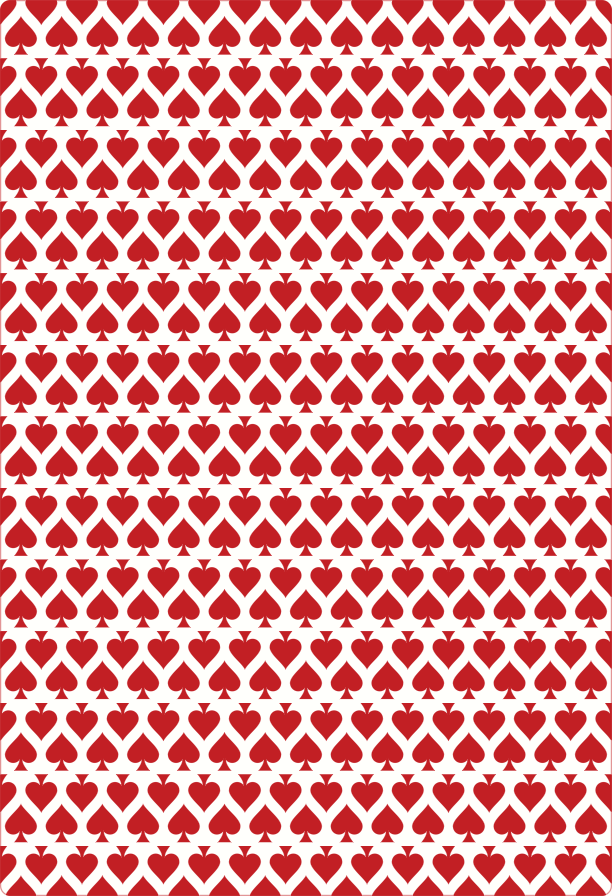
A Shadertoy shader for this pattern:

```glsl
// Red spades on a white card, rows alternating upright and inverted, interlocked by half a step.

const float COLUMNS = 15.03;

// Spade standing on y = 0, tip at y = 0.94; x is the distance from its axis.
float spade(vec2 p) {
    p.x = abs(p.x);

    // round lower lobes
    float lobes = length(p - vec2(0.19, 0.39)) - 0.2;

    // shoulders: ogee from the tip down to the widest point
    float t = clamp((0.94 - p.y) / 0.55, 0.0, 1.0);
    float halfWidth = 0.39 * t * (0.8 + t * (1.4 - 1.2 * t));
    float shoulders = max((p.x - halfWidth) * 0.75, max(0.39 - p.y, p.y - 0.94));

    // stem flaring to a flat foot
    float flare = pow(clamp(1.0 - p.y / 0.23, 0.0, 1.0), 1.5);
    float stem = max((p.x - 0.04 - 0.125 * flare) * 0.8, max(-p.y, p.y - 0.42));

    return min(lobes, min(shoulders, stem));
}

float roundedBox(vec2 p, vec2 halfSize, float radius) {
    vec2 q = abs(p) - halfSize + radius;
    return length(max(q, 0.0)) + min(max(q.x, q.y), 0.0) - radius;
}

float coverage(float d, float pixel) {
    return 1.0 - smoothstep(-0.7, 0.7, d / pixel);
}

void mainImage(out vec4 fragColor, in vec2 fragCoord) {
    vec3 white = vec3(1.0, 1.0, 0.99);
    vec3 red = vec3(0.76, 0.12, 0.14);

    // one unit is the spacing between columns; y runs down from the top
    float pixel = COLUMNS / iResolution.x;
    vec2 p = vec2(fragCoord.x, iResolution.y - fragCoord.y) * pixel;

    // each band holds an inverted row above an upright one
    float y = mod(p.y - 1.43, 1.7585);
    float x = p.x - 0.014;
    float inverted = spade(vec2(fract(x + 0.5) - 0.5, y));
    float upright = spade(vec2(fract(x) - 0.5, 1.67 - y));
    float ink = coverage(min(inverted, upright), pixel);

    // rounded card edge with a faint hairline
    vec2 halfSize = 0.5 * iResolution.xy * pixel;
    float card = roundedBox(p - halfSize, halfSize, 0.25);
    ink *= coverage(card, pixel);
    ink = max(ink, 0.5 * coverage(abs(card + 0.015) - 0.015, pixel));

    fragColor = vec4(mix(white, red, ink), 1.0);
}
```
